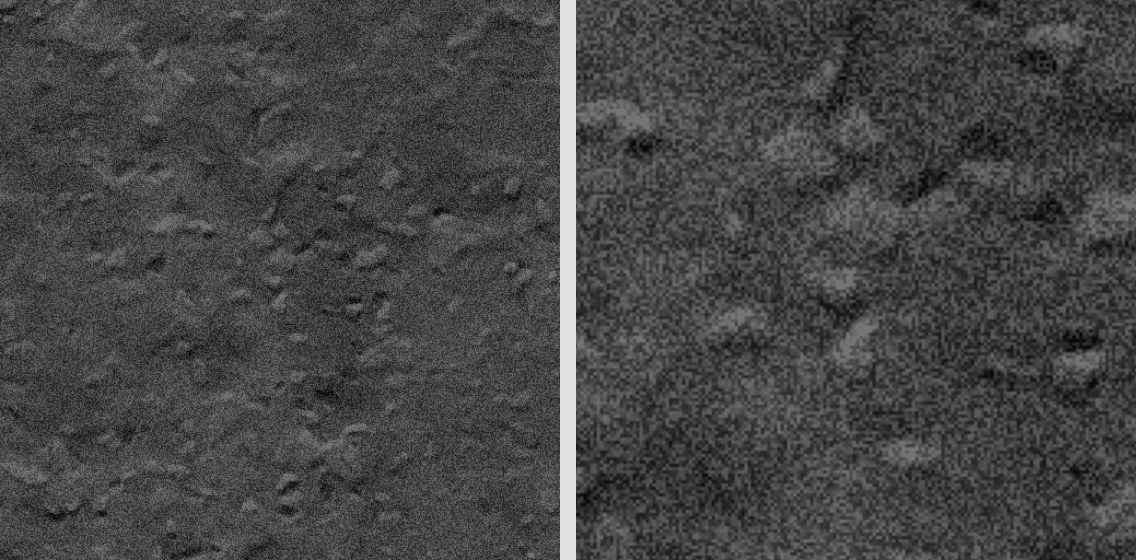
Left: the whole. Right: its middle third, enlarged.
Write a three.js fragment shader that draws this texture.

```glsl
// Rough grey soil: irregular clods and pits on a layered noise ground, lit from above.
// A height field mixes cellular ellipses with noise; its vertical difference gives
// highlights and shadows, and a fine random grain covers everything.
varying vec2 vUv;

const float MEAN_GREY = 0.268;
const float DARKEST = 0.035;
const float BRIGHTEST = 0.46;
const float GRAIN_CELLS = 512.0;
const vec2 LIGHT_STEP = vec2(-0.003, 0.011);

float hash(vec2 p) {
  vec3 q = fract(vec3(p.xyx) * 0.1031);
  q += dot(q, q.yzx + 33.33);
  return fract((q.x + q.y) * q.z);
}

float valueNoise(vec2 p) {
  vec2 cell = floor(p);
  vec2 f = fract(p);
  f = f * f * (3.0 - 2.0 * f);
  float low = mix(hash(cell), hash(cell + vec2(1.0, 0.0)), f.x);
  float high = mix(hash(cell + vec2(0.0, 1.0)), hash(cell + vec2(1.0, 1.0)), f.x);
  return mix(low, high, f.y);
}

float layeredNoise(vec2 p) {
  float sum = 0.0;
  float weight = 0.5;
  for (int i = 0; i < 4; i++) {
    sum += weight * valueNoise(p);
    p = mat2(0.96, 0.28, -0.28, 0.96) * p * 2.03 + 17.3;
    weight *= 0.5;
  }
  return sum;
}

// Tallest of the scattered, tilted ellipses around p; share is the part of cells filled.
float clods(vec2 p, float share, float stretch, float seed) {
  vec2 home = floor(p);
  float tallest = 0.0;
  for (int y = -1; y <= 1; y++) {
    for (int x = -1; x <= 1; x++) {
      vec2 cell = home + vec2(float(x), float(y));
      vec2 key = cell + seed;
      vec2 jitter = vec2(hash(key + 3.1), hash(key + 7.7));
      vec2 d = p - cell - mix(vec2(0.2), vec2(0.8), jitter);
      float tilt = 1.7 * (hash(key + 11.9) - 0.5);
      float c = cos(tilt);
      float s = sin(tilt);
      d = vec2(c * d.x + s * d.y, c * d.y - s * d.x);
      float radius = mix(0.2, 0.42, hash(key + 19.3));
      float reach = length(d / vec2(stretch, 1.0)) / radius;
      float present = step(hash(key + 23.7), share);
      float rise = mix(0.5, 1.0, hash(key + 29.1));
      tallest = max(tallest, present * rise * smoothstep(1.1, 0.45, reach));
    }
  }
  return tallest;
}

// Ground height with ragged outlines from a two-scale warp.
float soilHeight(vec2 p) {
  vec2 coarseWarp = vec2(valueNoise(p * 19.0), valueNoise(p * 19.0 + 41.0)) - 0.5;
  vec2 fineWarp = vec2(valueNoise(p * 62.0), valueNoise(p * 62.0 + 83.0)) - 0.5;
  vec2 q = p + 0.04 * coarseWarp + 0.014 * fineWarp;
  float ground = layeredNoise(q * vec2(10.0, 14.0));
  float slabs = clods(q * 9.0, 0.24, 2.1, 5.0);
  float pebbles = clods(q * 23.0, 0.36, 1.4, 61.0);
  float pits = clods(q * 20.0, 0.3, 1.2, 137.0);
  return ground + 0.36 * slabs + 0.36 * pebbles - 0.32 * pits;
}

// Random grain, smooth between the centres of its cells.
float grain(vec2 p) {
  return valueNoise(p * GRAIN_CELLS - 0.5 + 1000.0) - 0.5;
}

void main() {
  // Relief: lit upper edges, shaded lower edges, paler raised ground
  float height = soilHeight(vUv);
  float slope = height - soilHeight(vUv + LIGHT_STEP);
  float relief = 0.17 * (height - 0.52) + 0.21 * slope;

  // Calm and rugged patches
  float rugged = smoothstep(0.3, 0.65, valueNoise(vUv * 5.0 + 9.0));
  float grey = MEAN_GREY + relief * mix(0.6, 1.15, rugged);

  // Fine grain and tonal limits
  grey += 0.27 * grain(vUv);
  gl_FragColor = vec4(vec3(clamp(grey, DARKEST, BRIGHTEST)), 1.0);
}
```
